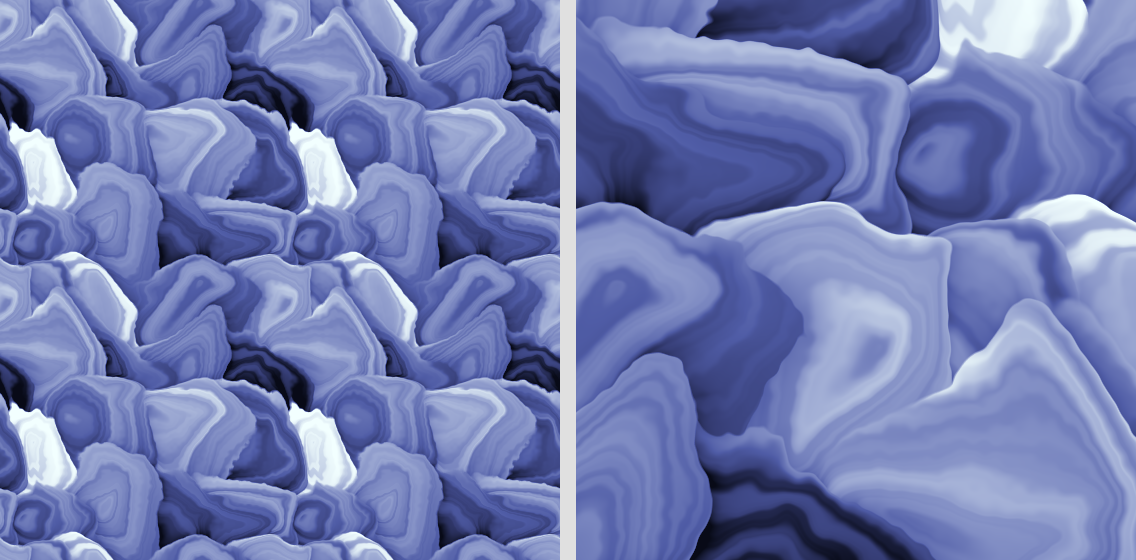
Left: the whole. Right: its middle third, enlarged.
Give the GLSL for this pattern, as a Shadertoy shader.

```glsl
// Billowing agate clouds: overlapping lumps on a jittered, wrapping lattice.
// Each lump is filled with concentric tone bands, edged with light and casts a
// shadow; a scalloped noise warp bends everything, then a colour ramp tints it.

const float REPEATS = 2.0;          // tiles across and down the canvas
const float CELLS = 4.0;            // lumps across and down one tile
const float JITTER = 0.55;          // scatter of the lump centres
const float RADIUS_MIN = 0.80;
const float RADIUS_MAX = 1.05;
const float WARP = 0.32;            // broad bending, in cells
const float SCALLOP = 0.20;         // lobes along the outlines, in cells
const float BANDS = 8.0;            // broad bands per lump radius
const float BAND_DEPTH = 1.7;       // in ramp steps
const float FINE_DEPTH = 0.5;
const float RIM_LIGHT = 1.8;
const float SHADOW = 0.75;
const float MID_TONE = 2.75;        // ramp position of an average lump

const vec3 RAMP[7] = vec3[7](
    vec3(0.03, 0.04, 0.09), vec3(0.21, 0.24, 0.46), vec3(0.31, 0.36, 0.65),
    vec3(0.49, 0.54, 0.76), vec3(0.64, 0.69, 0.84), vec3(0.88, 0.93, 0.96),
    vec3(0.95, 1.00, 1.00));

vec3 hash3(vec2 p, float seed) {
    vec3 q = fract(vec3(p.xyx + seed * 1.37) * vec3(0.1031, 0.1030, 0.0973));
    q += dot(q, q.yxz + 33.33);
    return fract((q.xxy + q.yzz) * q.zyx);
}

// Value noise in -1..1 on two channels, wrapping after a whole period.
vec2 wrapNoise(vec2 p, float period, float seed) {
    vec2 i = floor(p), f = fract(p);
    f = f * f * (3.0 - 2.0 * f);
    vec2 a = hash3(mod(i, period), seed).xy;
    vec2 b = hash3(mod(i + vec2(1, 0), period), seed).xy;
    vec2 c = hash3(mod(i + vec2(0, 1), period), seed).xy;
    vec2 d = hash3(mod(i + vec2(1, 1), period), seed).xy;
    return 2.0 * mix(mix(a, b, f.x), mix(c, d, f.x), f.y) - 1.0;
}

// Bends the plane: broad folds, medium lobes, and a fine ragged grain.
vec2 warp(vec2 p) {
    vec2 w = p + WARP * wrapNoise(p, CELLS, 3.0);
    w += SCALLOP * wrapNoise(w * 2.0, CELLS * 2.0, 11.0);
    w += 0.055 * wrapNoise(w * 5.0, CELLS * 5.0, 23.0);
    return w + 0.012 * wrapNoise(p * 18.0, CELLS * 18.0, 31.0);
}

// One-dimensional layers with a flat tread and a soft step.
float layers(float x, float seed) {
    float i = floor(x), f = smoothstep(0.25, 0.9, fract(x));
    return mix(hash3(vec2(i, seed), 5.0).x, hash3(vec2(i + 1.0, seed), 5.0).x, f) - 0.5;
}

// Paints lumps from the top row down, lower and left ones in front.
float cloudTone(vec2 p, float px) {
    vec2 home = floor(p);
    float tone = 1.5;
    for (int y = 2; y >= -2; y--)
    for (int x = 2; x >= -2; x--) {
        vec2 cell = home + vec2(x, y);
        vec2 id = mod(cell, CELLS);
        vec3 place = hash3(id, 41.0), look = hash3(id, 67.0);
        float index = id.x + CELLS * id.y;

        // outline
        vec2 q = p - cell - 0.5 - JITTER * (place.xy - 0.5);
        q.y *= mix(0.95, 1.15, look.x);
        float radius = mix(RADIUS_MIN, RADIUS_MAX, place.z);
        float u = length(q) / radius;
        vec2 dir = q / max(length(q), 1e-4);

        // shadow on what lies behind, mostly to the right
        float side = smoothstep(-0.3, 0.9, dir.x + 0.3 * dir.y);
        tone -= SHADOW * side * exp(-9.0 * max(u - 1.0, 0.0));

        // evenly spread base tones, pushed apart at the extremes
        float count = CELLS * CELLS;
        float s = 2.0 * (mod(index * 7.0 + 3.0, count) + 0.5) / count - 1.0;
        float fill = MID_TONE + 1.1 * s + (s > 0.0 ? 2.2 : 1.1) * s * s * s * s * s;

        // bands about an off-centre focus
        vec2 focus = vec2(0.9 * (look.y - 0.5), 0.1 + 0.4 * look.z) * radius;
        float ring = mix(length(q - focus) / radius, u, 0.35);
        fill += BAND_DEPTH * layers(ring * BANDS, index);
        fill += FINE_DEPTH * layers(ring * BANDS * 3.1, index + 50.0);
        fill += 0.6 * (q.y / radius - 0.45);

        // bright crest
        float crest = smoothstep(0.86, 1.0, u) * smoothstep(0.0, 0.9, dir.y);
        fill += RIM_LIGHT * crest * crest * (0.3 + 0.7 * look.x);

        // crisp on the crest and right, melting into the neighbour elsewhere
        float melt = 0.25 * smoothstep(0.1, 0.9, -dir.x) * look.z;
        float edge = px / radius + melt;
        tone = mix(tone, fill, 1.0 - smoothstep(1.0 - edge, 1.0 + 0.3 * px, u));
    }
    return tone;
}

vec3 ramp(float tone) {
    vec3 colour = RAMP[0];
    for (int i = 1; i < 7; i++)
        colour = mix(colour, RAMP[i], clamp(tone - float(i - 1), 0.0, 1.0));
    return colour;
}

void mainImage(out vec4 fragColor, in vec2 fragCoord) {
    vec2 p = fragCoord / iResolution.xy * REPEATS * CELLS;
    vec2 bent = warp(p);
    float px = clamp(length(fwidth(bent)), 0.005, 0.08);
    fragColor = vec4(ramp(cloudTone(bent, px)), 1.0);
}
```
